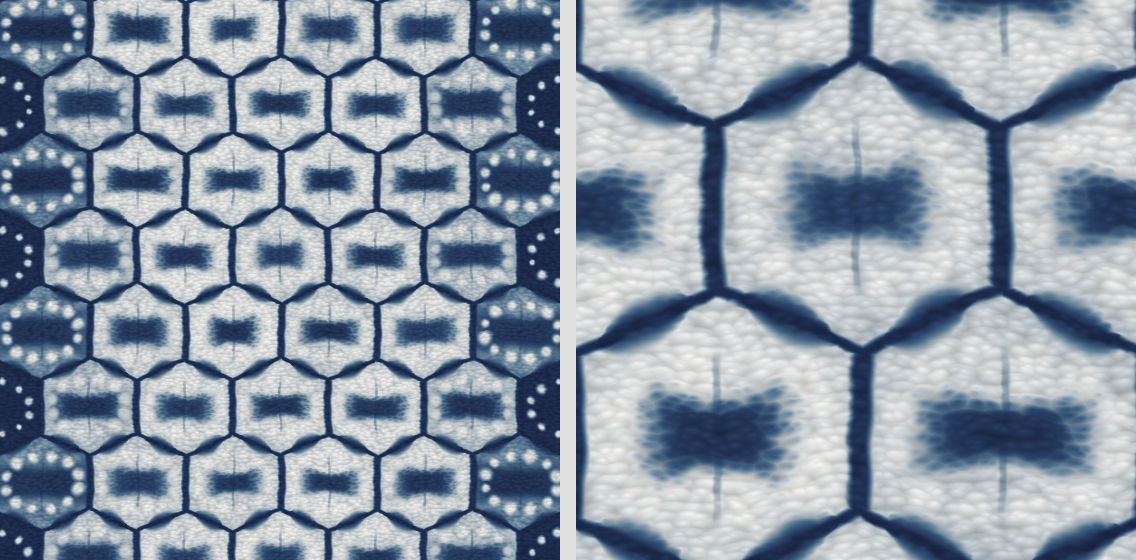
Left: the whole. Right: its middle third, enlarged.
Give the GLSL for this pattern, as a three.js fragment shader.

```glsl
// Indigo shibori cloth: a honeycomb of dyed fold lines with a bow-tie blot in each cell.
// Two interleaved lattices give the hexagons; dye deepens toward the left and right sides,
// where resist dots show, and cellular noise with layered sines gives bleed and weave.

#define PITCH vec2(0.171, 0.135)    // spacing of columns and rows
#define ORIGIN vec2(0.074, 0.948)   // centre of one cell
#define SLOPE 0.458                 // steepness of the slanted folds
#define APEX 0.0871                 // half height of a cell
#define WALL_WIDTH 0.0060           // half width of upright folds
#define FOLD_WIDTH 0.0027           // half width of slanted folds
#define WING_SIZE vec2(0.029, 0.017)
#define DOT_RING vec2(0.066, 0.048) // radii of the ring of resist dots
#define DOT_SIZE 0.0125
#define WANDER 0.0016               // unevenness of the folds
#define THREADS vec2(95.0, 190.0)   // weave grain across and up
#define RELIEF 0.20                 // light and shade of the weave

varying vec2 vUv;

float hash(vec2 p) {
  vec3 q = fract(vec3(p.xyx) * 0.1031);
  q += dot(q, q.yzx + 33.33);
  return fract((q.x + q.y) * q.z);
}

// Distance to the nearest scattered point
float cellular(vec2 p) {
  vec2 base = floor(p);
  float nearest = 2.0;
  for (int j = -1; j <= 1; j++) {
    for (int i = -1; i <= 1; i++) {
      vec2 cell = base + vec2(float(i), float(j));
      vec2 point = cell + vec2(hash(cell + 7.0), hash(cell + 71.0));
      nearest = min(nearest, length(point - p));
    }
  }
  return nearest;
}

vec2 wander(vec2 p) {
  return sin(p.yx * vec2(23.0, 19.0) + 1.3) + 0.6 * sin(p.yx * 61.0 + p * 17.0)
       + 0.35 * sin(p.yx * 173.0 + p * 89.0);
}

float slantDistance(vec2 p) {
  return (APEX - SLOPE * abs(p.x) - abs(p.y)) / sqrt(1.0 + SLOPE * SLOPE);
}

// Offset from the centre of the enclosing hexagon
vec2 hexLocal(vec2 p) {
  vec2 period = PITCH * vec2(1.0, 2.0);
  vec2 a = mod(p - ORIGIN + 0.5 * period, period) - 0.5 * period;
  vec2 b = mod(p - ORIGIN, period) - 0.5 * period;
  return slantDistance(a) > slantDistance(b) ? a : b;
}

float layer(float a, float b) { return 1.0 - (1.0 - a) * (1.0 - b); }

// Bow-tie blot, flared at both ends
float blot(vec2 p, vec2 size, float bleed) {
  vec2 v = p / size;
  v.y /= 0.78 + 0.45 * min(v.x * v.x, 1.0);
  vec2 v2 = v * v;
  return 1.0 - smoothstep(0.5, 1.4, sqrt(length(v2)) + bleed);
}

float resistDots(vec2 p, vec2 id, float size) {
  float dots = 0.0;
  for (int i = 0; i < 3; i++) {
    float angle = radians(15.0 + 30.0 * float(i));
    float r = size * (0.7 + 0.5 * hash(id + sign(p) * 3.0 + float(i) * 17.0));
    float d = length(abs(p) - DOT_RING * vec2(cos(angle), sin(angle)));
    dots = max(dots, 1.0 - smoothstep(0.35 * r, 1.25 * r, d));
  }
  return dots;
}

vec3 indigo(float dye) {
  float d = dye * 5.0;
  vec3 c = mix(vec3(0.88, 0.88, 0.87), vec3(0.66, 0.70, 0.73), clamp(d, 0.0, 1.0));
  c = mix(c, vec3(0.43, 0.53, 0.61), clamp(d - 1.0, 0.0, 1.0));
  c = mix(c, vec3(0.26, 0.38, 0.50), clamp(d - 2.0, 0.0, 1.0));
  c = mix(c, vec3(0.16, 0.25, 0.39), clamp(d - 3.0, 0.0, 1.0));
  return mix(c, vec3(0.10, 0.15, 0.27), clamp(d - 4.0, 0.0, 1.0));
}

void main() {
  float grain = cellular(vUv * THREADS + wander(vUv) * 0.4) - 0.5;
  float cloud = cellular(vUv * vec2(16.0, 24.0) + wander(vUv * 2.0) * 0.3);
  vec2 p = vUv + WANDER * wander(vUv) + 0.0012 * grain;

  // Cell identity and depth of dye
  vec2 local = hexLocal(p);
  vec2 centre = p - local;
  vec2 id = floor((centre - ORIGIN) / PITCH * 2.0 + 0.5) + 40.0;
  float away = abs(centre.x - 0.5);
  float rim = smoothstep(0.30, 0.44, away);
  float soak = smoothstep(0.44, 0.50, away);

  // Blot, haze and resist dots inside the cell
  vec2 size = vec2(0.036 + 0.012 * hash(id), 0.019 + 0.005 * hash(id + 9.0));
  size += vec2(0.012, 0.004) * smoothstep(0.1, 0.35, away) + vec2(0.026, 0.006) * rim;
  float dye = (0.82 + 0.1 * hash(id + 5.0)) * blot(local, size, 0.45 * grain);
  float haze = 0.11 * cloud + 0.07 * hash(id + 3.0) + 0.40 * rim * (0.7 + 0.5 * cloud);
  dye = layer(dye, mix(haze, 0.96, soak));
  float crease = 1.0 - smoothstep(0.0008, 0.0035, abs(local.x));
  dye = layer(dye, 0.24 * crease * (1.0 - smoothstep(0.03, 0.06, abs(local.y))));
  float dots = resistDots(local, id, DOT_SIZE * (1.0 - 0.3 * soak));
  dye *= 1.0 - dots * mix(0.65, 0.93, rim);

  // Fold lines with wing-shaped bleeds halfway along the slants
  float wall = 0.5 * PITCH.x - abs(local.x);
  float slant = slantDistance(local);
  float along = (abs(local.x) - 0.25 * PITCH.x) / WING_SIZE.x;
  float reach = WING_SIZE.y * max(1.0 - along * along, 0.0) + 0.001;
  float wing = 1.0 - smoothstep(0.15 * reach, reach, slant + 0.004 * grain);
  float fold = max(1.0 - smoothstep(0.5 * WALL_WIDTH, 1.5 * WALL_WIDTH, wall),
                   1.0 - smoothstep(0.5 * FOLD_WIDTH, 1.9 * FOLD_WIDTH, slant));
  dye = layer(dye, 0.25 * exp(-max(min(wall, slant), 0.0) / 0.006));
  dye = layer(layer(dye, 0.84 * wing), 0.93 * fold);

  // Threads take dye unevenly and catch the light
  dye = clamp(dye + 0.32 * grain * dye * (1.25 - dye), 0.0, 1.0);
  float thread = sin(vUv.y * 880.0 + 2.0 * sin(vUv.x * 47.0) + 5.0 * grain);
  float light = 1.0 - RELIEF * grain + 0.025 * thread;
  gl_FragColor = vec4(indigo(dye) * light, 1.0);
}
```
